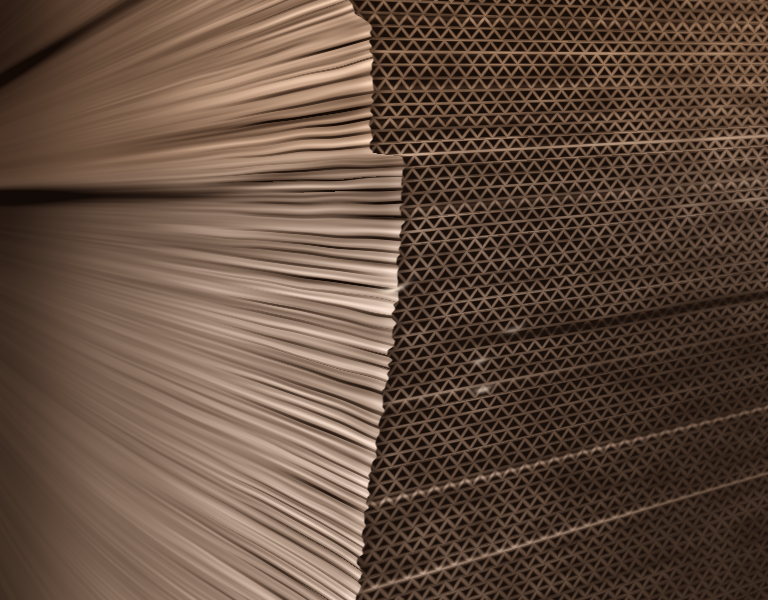
This texture is drawn by a WebGL 1 fragment shader. Its source:

```glsl
precision highp float;
// Corner of a stack of corrugated cardboard: sheet edges on the left, fluted ends on the right.
uniform vec2 u_resolution;

float hash(vec2 p) {
  return fract(sin(dot(p, vec2(127.1, 311.7))) * 43758.5453);
}

float noise(vec2 p) {
  vec2 i = floor(p), f = fract(p);
  f = f * f * (3.0 - 2.0 * f);
  return mix(mix(hash(i), hash(i + vec2(1.0, 0.0)), f.x),
             mix(hash(i + vec2(0.0, 1.0)), hash(i + 1.0), f.x), f.y);
}

float bump(float d, float width) {
  return exp(-d * d / (width * width));
}

vec3 paperTone(float t) {
  t = clamp(t, -0.04, 1.2);
  return vec3(0.10, 0.06, 0.04) + t * vec3(0.72, 0.57 + 0.09 * t, 0.45 + 0.16 * t);
}

// Vertical corner line, stepping inward for the upper bundle
float cornerX(float y) {
  float lower = mix(0.592, 0.672, smoothstep(-0.1, 0.68, y));
  float upper = 0.618 - 0.035 * smoothstep(0.95, 1.0, y);
  float x = mix(lower, upper, smoothstep(0.738, 0.746, y));
  return x + 0.008 * (noise(vec2(y * 46.0, 3.0)) - 0.5) + 0.008 * (noise(vec2(y * 130.0, 8.0)) - 0.5);
}

// Sheet edges converging toward a point beyond the left side
vec3 sheetSide(vec2 p, float corner) {
  float bend = 0.2 * max(0.667 - p.y, 0.0) * (1.0 - smoothstep(0.0, 0.6, p.x));
  float v = 0.667 + (p.y - 0.667) * 0.97 / (p.x + 0.33 + bend);
  float focus = smoothstep(0.05, 0.55, p.x);
  float near = smoothstep(0.28, 0.60, p.x);
  v += 0.005 * focus * (noise(vec2(p.x * 16.0, v * 30.0)) - 0.5);

  // Broad light: dim at the far left, under the seam and at the top
  float light = mix(0.20, 0.51, smoothstep(-0.02, 0.19, p.x));
  light += 0.21 * smoothstep(0.12, 0.42, p.x);
  light -= 0.16 * smoothstep(0.42, 0.72, p.y) * (1.0 - smoothstep(0.69, 0.74, v));
  light -= 0.11 * smoothstep(0.74, 1.2, v);
  light += 0.10 * bump(p.x, 0.12) * smoothstep(0.68, 0.76, v) * (1.0 - smoothstep(1.1, 1.25, v));

  // Broad bundles, single boards and fine paper fibres
  float broad = noise(vec2(p.x * 1.5, v * 17.0)) - 0.5;
  float boards = noise(vec2(p.x * 3.0, v * 62.0)) - 0.5;
  float fine = noise(vec2(p.x * 6.0, v * 150.0)) - 0.5;
  light += mix(0.03, 0.12, focus) * broad + mix(0.03, 0.34, focus) * boards + mix(0.01, 0.42, focus) * fine;

  // Shadowed gaps open up near the corner
  float gap = fract(v * 44.0 + 0.8 * noise(vec2(v * 20.0, 2.0)));
  float gapLine = smoothstep(0.0, 0.10, gap) * (1.0 - smoothstep(0.18, 0.34, gap));
  light -= near * 0.75 * gapLine * noise(vec2(p.x * 9.0, floor(v * 44.0)));
  light += near * 0.26 * bump(gap - 0.55, 0.16);

  // Deep seams between bundles
  float soft = 0.014 + 0.020 * (1.0 - smoothstep(0.0, 0.5, p.x));
  light -= mix(0.36, 0.22, near) * bump(v - 0.683 - 0.05 * near, soft);
  light -= mix(0.05, 0.28, focus) * bump(v - 0.825, 0.012 + soft * 0.4);
  light -= 0.32 * bump(v - 1.25, 0.03);
  light += 0.14 * bump(p.x - corner, 0.02);

  vec3 color = paperTone(light);
  float warm = smoothstep(0.68, 0.8, v);
  return color * mix(vec3(1.0), vec3(1.02, 0.97, 0.91), warm);
}

// Rows of zigzag flutes between flat liners
vec3 fluteSide(vec2 p, float corner) {
  float across = p.x - 0.64;
  float w = 0.9 + (p.y - 0.9) / (1.0 - across / 3.0);
  w += 0.003 * (noise(vec2(p.x * 5.0, w * 12.0)) - 0.5);
  float rows = w * 46.0;
  float row = floor(rows), f = fract(rows);
  float blur = 0.04 + 0.14 * smoothstep(0.25, 0.64, across) + 0.08 * smoothstep(0.3, 0.0, w);

  float u = across * (1.0 + 0.22 * across) * 37.0 + hash(vec2(row, 4.0)) * 0.7 + 0.5 * row;
  float zig = abs(fract(u) * 2.0 - 1.0);
  float web = 1.0 - smoothstep(0.04, 0.19 + blur, abs(f - 0.1 - 0.8 * zig) * 0.72);
  float liner = 1.0 - smoothstep(0.04, 0.14 + blur, min(f, 1.0 - f));

  float level = mix(0.44, 0.57, smoothstep(0.15, 0.65, p.y));
  level *= 1.0 - 0.52 * smoothstep(0.05, 0.60, across) * smoothstep(0.80, 0.30, p.y);
  level *= 0.75 + 0.5 * noise(vec2(p.x * 20.0, w * 46.0));
  float light = level * max(web * 0.95, liner * (0.60 + 0.5 * hash(vec2(row, 9.0)))) - 0.015;

  // Bright exposed liners, with a few more in the upper bundle
  float strips = bump(w - 0.025, 0.004) + bump(w - 0.165, 0.004) + 0.55 * bump(w - 0.325, 0.004);
  strips += 0.4 * (bump(w - 0.645, 0.005) + bump(w - 0.74, 0.005));
  strips += 0.35 * bump(fract(w * 17.0) - 0.5, 0.08) * smoothstep(0.76, 0.82, w);
  light += 0.42 * strips * (1.0 - 0.35 * smoothstep(0.2, 0.64, across));
  light *= 1.0 - 0.8 * bump(w - 0.402, 0.010) * smoothstep(0.0, 0.3, across);
  light *= 1.0 - 0.30 * bump(w - 0.30, 0.05) * smoothstep(0.1, 0.5, across);
  light *= 0.55 + 0.45 * smoothstep(0.0, 0.025, p.x - corner);
  return paperTone(light) * mix(vec3(1.0), vec3(1.03, 0.97, 0.88), smoothstep(0.55, 0.95, w));
}

// A curled scrap of torn paper
float scrap(vec2 p, vec2 center, float halfWidth) {
  vec2 q = p - center;
  q.y -= q.x * 0.25 + q.x * q.x * 9.0;
  return bump(q.x, halfWidth) * bump(q.y, 0.005);
}

void main() {
  vec2 p = gl_FragCoord.xy / u_resolution.y;
  p.x *= 1.28 * u_resolution.y / u_resolution.x;
  float corner = cornerX(p.y);
  vec3 color = mix(sheetSide(p, corner), fluteSide(p, corner), smoothstep(-0.002, 0.002, p.x - corner));
  float torn = scrap(p, vec2(0.655, 0.516), 0.022) + 0.7 * scrap(p, vec2(0.805, 0.350), 0.014);
  torn += 0.5 * scrap(p, vec2(0.800, 0.398), 0.012) + 0.4 * scrap(p, vec2(0.855, 0.450), 0.016);
  color = mix(color, vec3(0.93, 0.85, 0.77), clamp(torn, 0.0, 1.0));
  gl_FragColor = vec4(color, 1.0);
}
```
